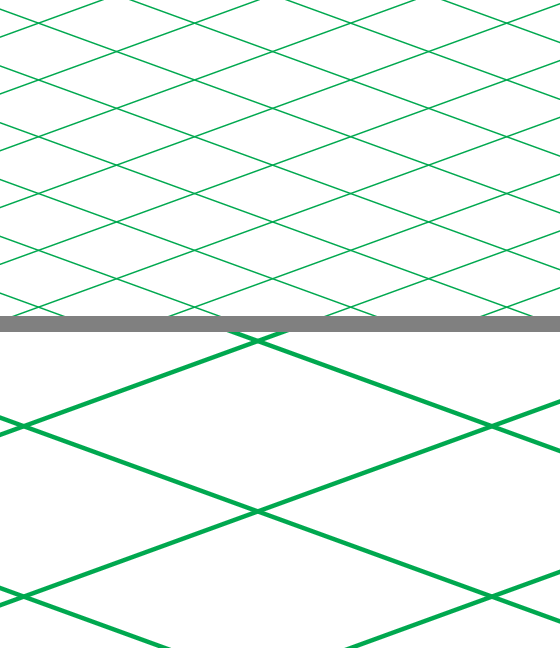
Top, the full canvas; bottom, a detail of the centre.
Reproduce this pattern procedurally as a WebGL 1 fragment shader.

```glsl
precision highp float;

// Thin green lattice of wide diamonds on white: two families of parallel
// lines, tilted 20 degrees up and down, are repeated by their perpendicular
// distance and drawn with edges smoothed over one pixel.

uniform vec2 u_resolution;

// Distance to the nearest of many parallel lines, one through the origin.
float parallelLines(vec2 p, vec2 normal, float spacing) {
    return abs(fract(dot(p, normal) / spacing + 0.5) - 0.5) * spacing;
}

// Coverage of a stroke of the given width, all in units of canvas height.
float stroke(float dist, float width) {
    return clamp((0.5 * width - dist) * u_resolution.y + 0.5, 0.0, 1.0);
}

void main() {
    // Canvas height is 1; the origin sits on a crossing.
    vec2 p = gl_FragCoord.xy / u_resolution.y - vec2(0.8627, 0.4774);

    // Each diamond is 40/81 of the canvas height wide.
    float tilt = radians(20.0);
    vec2 normal = vec2(sin(tilt), cos(tilt));
    float spacing = 40.0 / 81.0 * normal.x;

    float falling = stroke(parallelLines(p, normal, spacing), 0.0047);
    float rising = stroke(parallelLines(p, normal * vec2(-1.0, 1.0), spacing), 0.0047);
    float ink = 1.0 - (1.0 - falling) * (1.0 - rising);

    vec3 green = vec3(0.0, 0.66, 0.31);
    gl_FragColor = vec4(mix(vec3(1.0), green, ink), 1.0);
}
```
